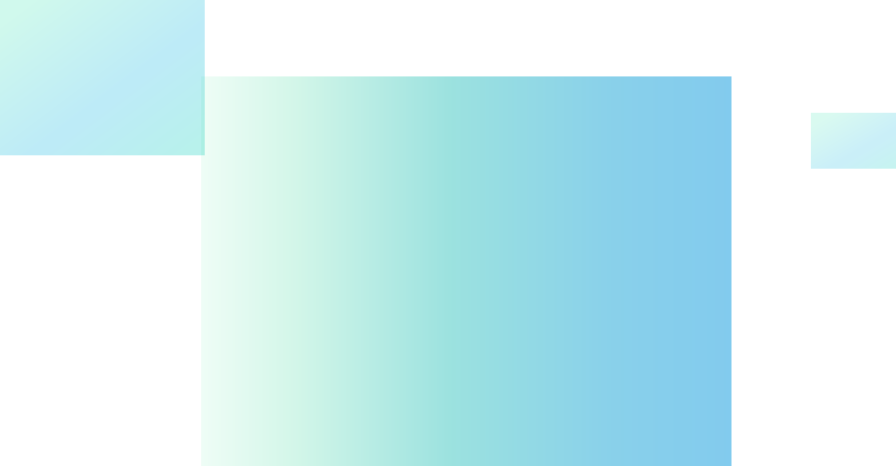
This background is drawn by a Shadertoy shader. Its source:

```glsl
// Draws a white page with a wide mint-to-blue panel and two pale tinted cards.

const vec3 WHITE = vec3(1.0);

// Coverage of an axis-aligned box, softened over one pixel
float boxMask(vec2 p, vec2 lo, vec2 hi, vec2 pixel) {
    vec2 inside = clamp((p - lo) / pixel + 0.5, 0.0, 1.0)
                * clamp((hi - p) / pixel + 0.5, 0.0, 1.0);
    return inside.x * inside.y;
}

// Position inside a box, from 0 to 1 on each axis
vec2 boxCoord(vec2 p, vec2 lo, vec2 hi) {
    return clamp((p - lo) / (hi - lo), 0.0, 1.0);
}

// Blend progress between two gradient stops
float ramp(float from, float to, float t) {
    return clamp((t - from) / (to - from), 0.0, 1.0);
}

// Horizontal gradient of the main panel
vec3 panelColor(float t) {
    const vec3 PALE = vec3(0.935, 0.992, 0.965);
    const vec3 MINT = vec3(0.825, 0.965, 0.912);
    const vec3 TEAL = vec3(0.610, 0.885, 0.875);
    const vec3 SKY  = vec3(0.538, 0.818, 0.918);
    const vec3 BLUE = vec3(0.510, 0.795, 0.932);
    vec3 color = mix(PALE, MINT, ramp(0.0, 0.18, t));
    color = mix(color, TEAL, ramp(0.18, 0.47, t));
    color = mix(color, SKY, ramp(0.47, 0.77, t));
    return mix(color, BLUE, ramp(0.77, 1.0, t));
}

// Diagonal gradient of a card, from its upper left to its lower right
vec3 cardColor(vec2 uv, float strength) {
    const vec3 MINT = vec3(0.815, 0.975, 0.928);
    const vec3 ICE  = vec3(0.742, 0.922, 0.968);
    const vec3 AQUA = vec3(0.720, 0.945, 0.925);
    float t = 0.5 * (uv.x + 1.0 - uv.y);
    vec3 color = mix(MINT, ICE, ramp(0.12, 0.58, t));
    color = mix(color, AQUA, ramp(0.62, 0.95, t));
    return mix(WHITE, color, strength);
}

// Tints the page with a translucent card
vec3 tintCard(vec3 base, vec2 p, vec2 lo, vec2 hi, float strength, vec2 pixel) {
    vec3 tint = cardColor(boxCoord(p, lo, hi), strength);
    return base * mix(WHITE, tint, boxMask(p, lo, hi, pixel));
}

void mainImage(out vec4 fragColor, in vec2 fragCoord) {
    vec2 pixel = 1.0 / iResolution.xy;
    vec2 p = fragCoord * pixel;

    // Main panel, running off the lower edge
    vec2 panelLo = vec2(0.2245, -0.02);
    vec2 panelHi = vec2(0.8164, 0.8360);
    float t = boxCoord(p, panelLo, panelHi).x;
    vec3 color = mix(WHITE, panelColor(t), boxMask(p, panelLo, panelHi, pixel));

    // Large corner card and small side card
    color = tintCard(color, p, vec2(-0.01, 0.6667), vec2(0.2285, 1.01), 1.0, pixel);
    color = tintCard(color, p, vec2(0.9050, 0.6380), vec2(1.01, 0.7580), 0.8, pixel);

    fragColor = vec4(color, 1.0);
}
```
